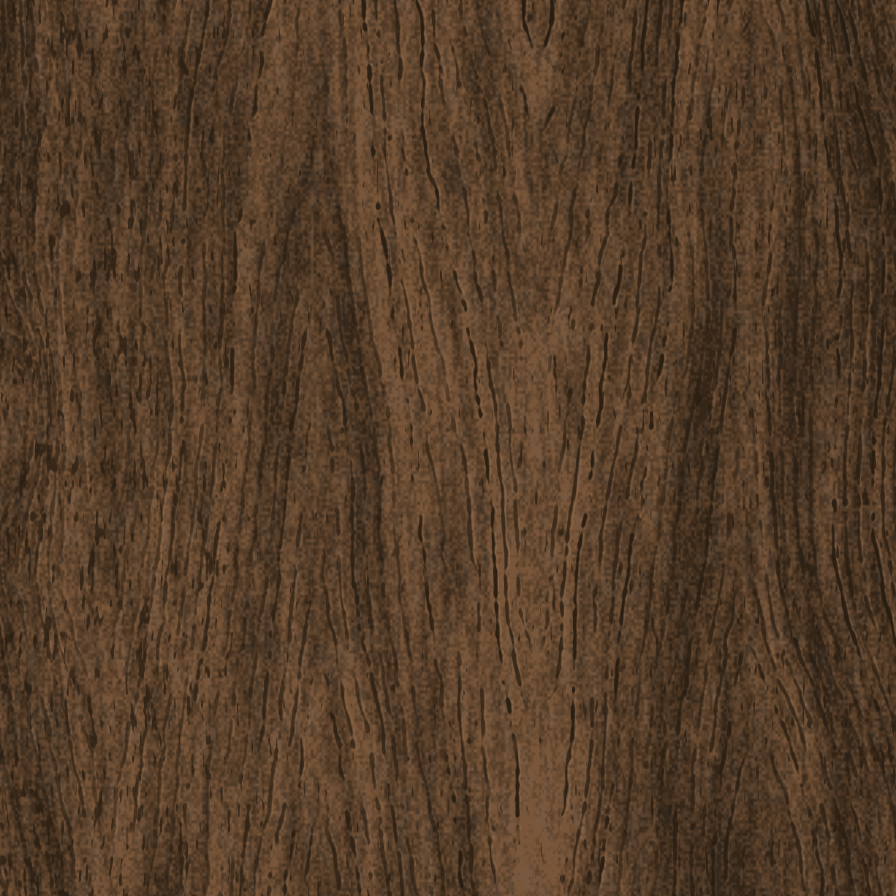
Give the GLSL for this texture, as a three.js fragment shader.

```glsl
// Dark brown oak board with cathedral grain, broken pores and fine fibres.
#define RING_COUNT 60.0
#define FOLD_PERIOD 0.48
#define FOLD_CENTRE 0.385
#define TAPER 0.11
#define PORE_HALF_WIDTH 0.0017
#define PORE_BREAKS 30.0
#define EDGE_SOFTNESS 0.0009
#define FIBRE_CONTRAST 0.72
#define TOOTH_CONTRAST 0.60
#define SHADOW_BROWN vec3(0.205, 0.146, 0.090)
#define LIGHT_BROWN vec3(0.460, 0.328, 0.218)
#define PORE_BROWN vec3(0.145, 0.105, 0.062)

varying vec2 vUv;

const float PI = 3.14159;

float hash(vec2 p) {
  vec3 q = fract(p.xyx * 0.1031);
  q += dot(q, q.yzx + 33.33);
  return fract((q.x + q.y) * q.z);
}

float noise(vec2 p) {
  vec2 i = floor(p);
  vec2 f = fract(p);
  f = f * f * (3.0 - 2.0 * f);
  float low = mix(hash(i), hash(i + vec2(1.0, 0.0)), f.x);
  float high = mix(hash(i + vec2(0.0, 1.0)), hash(i + vec2(1.0, 1.0)), f.x);
  return mix(low, high, f.y);
}

// Growth coordinate: its contours are the ring lines.
float growth(vec2 p) {
  // Side-to-side folds plus a taper turn the contours into arches and Vs.
  float phase = 2.0 * PI * (p.x - FOLD_CENTRE + 0.03 * noise(vec2(p.y * 3.0, 2.0))) / FOLD_PERIOD;
  float fold = -asin(0.985 * cos(phase)) * FOLD_PERIOD / (2.0 * PI);
  float g = fold + TAPER * p.y;
  // Wavy figure on the right, an oval eye at the left edge.
  g += 0.025 * sin(8.0 * p.y + 5.0 * p.x) * smoothstep(0.62, 0.95, p.x);
  vec2 eye = (p - vec2(0.025, 0.55)) / vec2(0.035, 0.11);
  g -= 0.06 * exp(-dot(eye, eye));
  // Wander from broad to fine.
  g += 0.060 * noise(p * vec2(5.0, 2.0) + 3.0);
  g += 0.020 * noise(p * vec2(17.0, 6.0) + 17.0);
  g += 0.004 * noise(p * vec2(60.0, 42.0) + 41.0);
  return g;
}

// Broken dark line in each ring: x = pore coverage, y = lit rim beside it.
vec2 ringPores(vec2 p, float g, vec2 slope) {
  float u = g * RING_COUNT;
  float ring = floor(u);
  float seed = hash(vec2(ring, 5.0));
  float offset = fract(u) - 0.5 - 0.5 * (seed - 0.5);
  float steepness = RING_COUNT * max(length(slope), 0.45);
  float dist = offset / steepness * (slope.x < 0.0 ? -1.0 : 1.0);
  // Dashes of uneven length with ragged sides.
  float dash = noise(vec2(ring * 7.0 + 0.5, p.y * PORE_BREAKS + seed * 50.0));
  float ragged = noise(vec2(p.x * 150.0, p.y * 130.0));
  float presence = smoothstep(0.26, 0.55, dash + 0.5 * (ragged - 0.5));
  float width = PORE_HALF_WIDTH * presence * (0.4 + 1.2 * ragged);
  float pore = 1.0 - smoothstep(width - EDGE_SOFTNESS, width + EDGE_SOFTNESS, abs(dist));
  float rim = 1.0 - smoothstep(0.0, 0.0017, abs(dist - width - 0.0018));
  // Lines fade where the grain turns across the board.
  float upright = smoothstep(0.15, 0.7, abs(slope.x));
  return vec2(pore, rim) * presence * (0.5 + 0.5 * seed) * upright;
}

// Short fine pores, densest on the flat left part of the board.
float shortPores(vec2 p, float density) {
  vec2 q = p + vec2(0.014 * noise(p * vec2(9.0, 8.0)), 0.0);
  float cells = noise(q * vec2(260.0, 52.0)) + 0.35 * noise(q * vec2(390.0, 150.0));
  float limit = mix(1.02, 0.83, density);
  return smoothstep(limit, limit + 0.22, cells);
}

void main() {
  vec2 p = vUv;
  float h = 0.0015;
  float g = growth(p);
  vec2 slope = vec2(growth(p + vec2(h, 0.0)) - g, growth(p + vec2(0.0, h)) - g) / h;

  // Tone: broad bands, ring streaks, long fibres and a fine tooth.
  float column = noise(vec2(p.x * 17.0 + g * 9.0 + 5.0, p.y * 1.3 + 4.0));
  float band = noise(vec2(g * 26.0 + 8.0, p.y * 2.2));
  float streak = noise(vec2(g * 110.0 + 60.0, p.y * 5.0));
  float fibre = 0.5 * noise(vec2(p.x * 120.0 + g * 60.0 + 30.0, p.y * 11.0))
              + 0.5 * noise(vec2(p.x * 290.0 + 70.0, p.y * 50.0));
  float tooth = noise(p * vec2(330.0, 290.0));
  float sides = smoothstep(0.16, 0.50, abs(p.x - 0.43));
  float tone = 0.58 + 0.48 * (column - 0.5) + 0.40 * (band - 0.5) + 0.42 * (streak - 0.5)
             + FIBRE_CONTRAST * (fibre - 0.5) + TOOTH_CONTRAST * (tooth - 0.5) - 0.17 * sides;
  vec3 color = mix(SHADOW_BROWN, LIGHT_BROWN, clamp(tone, 0.0, 1.05));

  // Greyer flecks among the fibres.
  float grey = smoothstep(0.5, 0.75, noise(p * vec2(150.0, 45.0) + 90.0));
  color += grey * vec3(-0.004, 0.007, 0.017);

  // Pores and their rims.
  float leftFlat = smoothstep(0.32, 0.16, p.x);
  vec2 pores = ringPores(p, g, slope);
  pores.x *= 1.0 - 0.35 * leftFlat;
  float small = shortPores(p, max(0.85 * leftFlat, 0.45 * sides));
  color += 0.065 * pores.y * (1.0 - pores.x) * vec3(1.0, 0.85, 0.7);
  color = mix(color, PORE_BROWN, clamp(max(0.95 * pores.x, 0.72 * small), 0.0, 1.0));

  gl_FragColor = vec4(color, 1.0);
}
```
